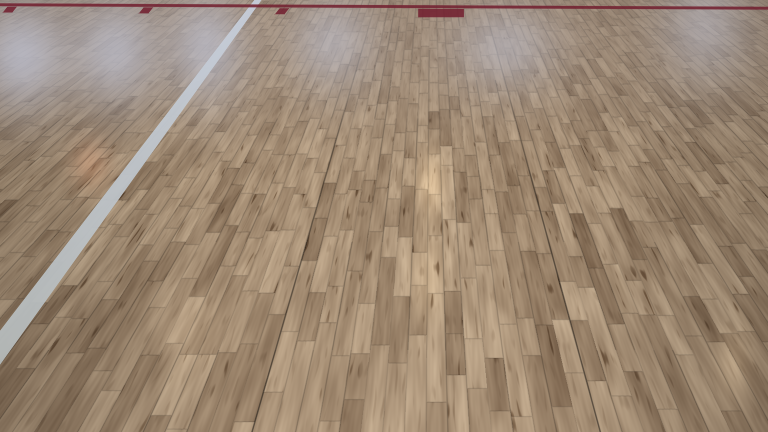
Reproduce this texture procedurally as a Shadertoy shader.

```glsl
const vec2 VANISH = vec2(0.998, 1.44);
const float PLANK_WIDTH = 0.035;
const float PLANK_LENGTH = 0.23;

float hash(vec2 p) {
    vec3 q = fract(vec3(p.xyx) * 0.1031);
    q += dot(q, q.yzx + 33.33);
    return fract((q.x + q.y) * q.z);
}

vec2 gradient(vec2 cell) {
    float angle = 6.2832 * hash(cell);
    return vec2(cos(angle), sin(angle));
}

float gradientNoise(vec2 p) {
    vec2 i = floor(p), f = p - i;
    vec2 w = f * f * (3.0 - 2.0 * f);
    vec2 e = vec2(0.0, 1.0);
    float low = mix(dot(gradient(i), f), dot(gradient(i + e.yx), f - e.yx), w.x);
    float high = mix(dot(gradient(i + e.xy), f - e.xy), dot(gradient(i + e.yy), f - e.yy), w.x);
    return mix(low, high, w.y);
}

float glow(vec2 p, vec2 center, vec2 radius) {
    vec2 q = (p - center) / radius;
    return exp(-dot(q, q));
}

float boxMask(vec2 p, vec2 center, vec2 halfSize, float blur) {
    vec2 q = abs(p - center) - halfSize;
    return 1.0 - smoothstep(-blur, blur, max(q.x, q.y));
}

// Staggered boards with grain, flecks and seams
vec3 planks(vec2 p) {
    float depth = VANISH.y - p.y;
    float across = ((p.x - VANISH.x) / depth + 0.288) / PLANK_WIDTH;
    float along = 1.0 / depth;
    float column = floor(across);
    float run = along / PLANK_LENGTH + 7.0 * hash(vec2(column + 90.0, 3.0));
    float cell = floor(run), f = fract(run);
    float split = 0.25 + 0.5 * hash(vec2(column + 150.0, cell));
    vec2 board = vec2(column + 200.0, cell * 2.0 + step(split, f));
    float tone = hash(board);
    vec2 shift = 40.0 * vec2(hash(board + 11.0), hash(board + 37.0));
    float far = smoothstep(0.5, 1.0, p.y);

    float streak = gradientNoise(vec2(across * 1.7, along * 11.0) + shift);
    float grain = gradientNoise(vec2(across * 6.5, along * 24.0) + shift);
    float heartwood = smoothstep(0.08, 0.40, gradientNoise(vec2(across * 1.2, along * 9.0) - shift));
    float fleck = smoothstep(0.20, 0.50, gradientNoise(vec2(across * 5.0, along * 30.0) + shift.yx));

    float value = 0.24 + 0.76 * sqrt(tone) + 0.42 * streak + 0.24 * grain;
    value = mix(value, 0.64, 0.35 * far);
    vec3 color = mix(vec3(0.46, 0.37, 0.285), vec3(0.70, 0.61, 0.505), value);
    float stain = 0.10 * heartwood + fleck * (0.10 + 0.22 * heartwood) * (1.0 - 0.4 * far);
    color *= 1.0 - stain * vec3(0.9, 1.05, 1.2);

    float side = min(fract(across), 1.0 - fract(across)) * PLANK_WIDTH * depth;
    float end = min(min(f, 1.0 - f), abs(f - split)) * PLANK_LENGTH * depth * depth;
    float sideSeam = 1.0 - smoothstep(0.0, 0.0028, side);
    float endSeam = 1.0 - smoothstep(0.0, 0.0026, end);
    float seamDepth = 0.06 + 0.20 * hash(vec2(round(across) + 60.0, floor(along * 5.0)));
    float gapDistance = min(abs(across), abs(across - 16.0)) * PLANK_WIDTH * depth;
    float gap = 1.0 - smoothstep(0.0004, 0.0030, gapDistance);
    color *= 1.0 - max(seamDepth * sideSeam, 0.13 * endSeam);
    return color * (1.0 - 0.36 * gap * (1.0 - 0.9 * far));
}

// Window light on the far boards and lamps nearby
vec3 reflections(vec3 color, vec2 p) {
    float haze = smoothstep(0.55, 1.0, p.y);
    color = mix(color, vec3(0.58, 0.535, 0.515), 0.36 * haze);
    float windows = 1.1 * glow(p, vec2(0.05, 0.87), vec2(0.11, 0.13))
        + glow(p, vec2(0.27, 0.88), vec2(0.10, 0.13))
        + glow(p, vec2(0.48, 0.89), vec2(0.09, 0.13))
        + 0.8 * glow(p, vec2(0.77, 0.90), vec2(0.10, 0.11))
        + 0.75 * glow(p, vec2(1.17, 0.89), vec2(0.12, 0.10))
        + 0.7 * glow(p, vec2(1.63, 0.94), vec2(0.10, 0.13));
    color = mix(color, vec3(0.745, 0.755, 0.815), min(0.72 * windows, 0.82));
    color += vec3(0.18, 0.16, 0.12) * glow(p, vec2(0.998, 0.575), vec2(0.033, 0.075));
    color += vec3(0.08, 0.07, 0.05) * glow(p, vec2(0.99, 0.36), vec2(0.04, 0.10));
    color += vec3(0.13, 0.07, 0.045) * glow(p, vec2(0.21, 0.62), vec2(0.045, 0.055));
    color += vec3(0.08, 0.075, 0.065) * glow(p, vec2(0.44, 0.24), vec2(0.08, 0.10));
    color += vec3(0.12, 0.11, 0.09) * glow(p, vec2(1.70, 0.16), vec2(0.04, 0.08));
    return color;
}

// White boundary stripe, red baseline and its marks
vec3 courtPaint(vec3 color, vec2 p, float blur) {
    float depth = VANISH.y - p.y;
    float stripeX = 0.583 + 0.743 * (p.y - 0.981);
    float stripe = 1.0 - smoothstep(-blur, blur, abs(p.x - stripeX) - 0.026 * depth + 0.003);
    vec3 white = mix(vec3(0.70, 0.72, 0.71), vec3(0.78, 0.81, 0.86), p.y);
    color = mix(color, white, 0.93 * stripe);

    float baseline = 0.989 - 0.0045 * p.x;
    float red = 1.0 - smoothstep(-blur, blur, abs(p.y - baseline) - 0.0034);
    for (int i = 0; i < 3; i++) {
        vec2 center = vec2(0.023 + 0.315 * float(i), 0.978 - 0.002 * float(i));
        vec2 slanted = vec2(p.x - 0.8 * (p.y - center.y), p.y);
        red = max(red, boxMask(slanted, center, vec2(0.011, 0.007), blur));
    }
    red = max(red, boxMask(p, vec2(1.021, 0.970), vec2(0.053, 0.010), blur));
    return mix(color, vec3(0.45, 0.13, 0.19), 0.88 * red);
}

void mainImage(out vec4 fragColor, in vec2 fragCoord) {
    vec3 color = vec3(0.0);
    for (int i = 0; i < 4; i++) {
        vec2 offset = vec2(i % 2, i / 2) * 0.5 - 0.25;
        color += 0.25 * planks((fragCoord + offset) / iResolution.y);
    }
    vec2 p = fragCoord / iResolution.y;
    float edge = smoothstep(0.25, 1.0, abs(p.x - 0.92));
    color *= 1.03 - 0.17 * edge;
    color = courtPaint(reflections(color, p), p, 0.7 / iResolution.y);
    fragColor = vec4(color, 1.0);
}
```
